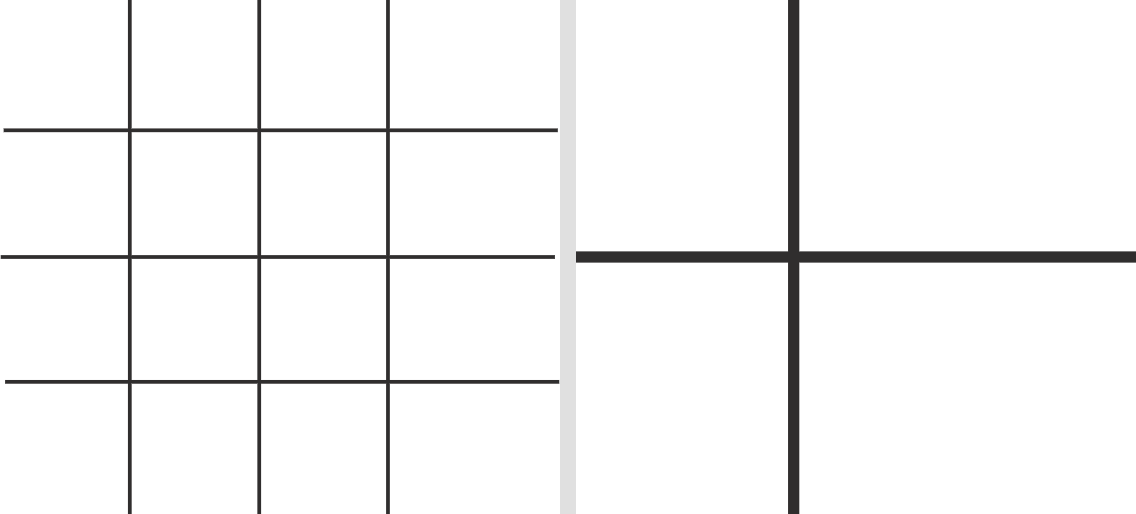
Left, the full canvas; right, a detail of the centre.
This pattern is drawn by a Shadertoy shader. Its source:

```glsl
// Thin charcoal ruled grid on white: three full-height columns crossed by three rows.
// Each bar is a wrapped distance; each row breaks briefly near the side edge,
// at a slightly different offset, and the break wraps around so the tile is seamless.

// Shortest signed offset on a unit circle, as a distance.
float wrapDist(float a, float b) {
    return abs(fract(a - b + 0.5) - 0.5);
}

// Box-filtered coverage of a signed distance, one pixel wide.
float coverage(float dist) {
    return clamp(0.5 - dist * iResolution.x, 0.0, 1.0);
}

void mainImage(out vec4 fragColor, in vec2 fragCoord) {
    vec2 uv = fragCoord / iResolution.xy;
    float aspect = iResolution.y / iResolution.x;
    float halfWidth = 0.00335;   // in canvas widths
    float ink = 0.0;

    for (int i = -1; i <= 1; i++) {
        float k = float(i);

        // Column, nearly evenly spaced and left of centre
        float column = wrapDist(uv.x, 0.4629 + 0.2305 * k - 0.0006 * k * k) - halfWidth;

        // Row, with a small drift in spacing
        float row = wrapDist(uv.y, 0.5 + 0.2447 * k + 0.0018 * k * k) * aspect - halfWidth;

        // Square-ended break in the row, shifted from row to row
        float breakCentre = -0.0039 - 0.0013 * k + 0.0065 * k * k;
        float rowEnd = 0.0052 - wrapDist(uv.x, breakCentre);

        ink = max(ink, max(coverage(column), min(coverage(row), coverage(rowEnd))));
    }

    fragColor = vec4(mix(vec3(1.0), vec3(0.19, 0.18, 0.18), ink), 1.0);
}
```
